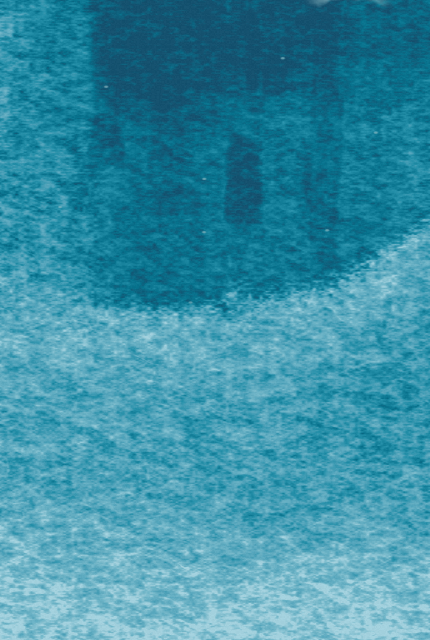
Reproduce this texture procedurally as a WebGL 1 fragment shader.

```glsl
precision highp float;
uniform vec2 u_resolution;

#define GRAIN_SCALE vec2(42.0, 88.0)
#define GRAIN_LIGHT 1.25
#define GRAIN_DARK 0.6
#define FIBRE_SCALE vec2(120.0, 230.0)
#define FIBRE_LIGHT 1.5
#define FIBRE_DARK 0.8
#define EDGE_BASE 0.507
#define EDGE_CURVE 0.36
#define SPECK_CELLS 26.0
#define SPECK_CHANCE 0.04

float hash(vec2 p) {
  return fract(sin(dot(p, vec2(127.1, 311.7))) * 43758.5453);
}

float noise(vec2 p) {
  vec2 i = floor(p), f = fract(p);
  f = f * f * (3.0 - 2.0 * f);
  return mix(mix(hash(i), hash(i + vec2(1.0, 0.0)), f.x),
             mix(hash(i + vec2(0.0, 1.0)), hash(i + 1.0), f.x), f.y);
}

float fbm(vec2 p) {
  float sum = 0.0, amp = 0.5;
  for (int i = 0; i < 4; i++) {
    sum += amp * noise(p);
    p = mat2(1.6, 1.2, -1.2, 1.6) * p + 7.3;
    amp *= 0.5;
  }
  return sum;
}

// Soft elliptical bump
float blob(vec2 p, vec2 centre, vec2 size) {
  vec2 d = (p - centre) / size;
  return exp(-dot(d, d));
}

// Flat-topped, boxy stain with a blurred rim
float stain(vec2 p, vec2 centre, vec2 size) {
  vec2 d = (p - centre) / size;
  d *= d;
  return 1.0 - smoothstep(0.25, 1.2, dot(d, d));
}

// Pigment strength 0..5, from bare paper to the densest wash
vec3 pigment(float t) {
  vec3 c = mix(vec3(0.64, 0.82, 0.87), vec3(0.45, 0.715, 0.785), clamp(t, 0.0, 1.0));
  c = mix(c, vec3(0.32, 0.64, 0.73), clamp(t - 1.0, 0.0, 1.0));
  c = mix(c, vec3(0.14, 0.56, 0.66), clamp(t - 2.0, 0.0, 1.0));
  c = mix(c, vec3(0.03, 0.45, 0.555), clamp(t - 3.0, 0.0, 1.0));
  return mix(c, vec3(0.08, 0.32, 0.435), clamp(t - 4.0, 0.0, 1.0));
}

// Pale lower wash
float lowerWash(vec2 p) {
  float t = mix(0.55, 1.95, smoothstep(0.0, 0.23, p.y));
  t -= 0.4 * smoothstep(0.33, 0.5, p.y);
  t += 0.8 * blob(p, vec2(1.0, 0.37), vec2(0.35, 0.17));
  t += 0.7 * blob(p, vec2(1.03, 0.5), vec2(0.1, 0.08));
  t += 0.3 * blob(p, vec2(0.55, 0.28), vec2(0.3, 0.1));
  t -= 0.4 * blob(p, vec2(0.1, 0.14), vec2(0.2, 0.09));
  t -= 0.4 * blob(p, vec2(0.75, 0.07), vec2(0.2, 0.06));
  t -= 0.3 * blob(p, vec2(0.22, 0.51), vec2(0.12, 0.05));
  t -= 0.7 * blob(p, vec2(0.9, 0.575), vec2(0.1, 0.04));
  return t;
}

// Dense upper wash with drips
float upperWash(vec2 p, vec2 w) {
  float t = mix(3.05, 3.8, smoothstep(0.1, 0.32, w.x));
  t -= 0.7 * blob(p, vec2(0.0, 0.92), vec2(0.045, 0.12));
  t += 0.4 * blob(p, vec2(0.12, 0.95), vec2(0.1, 0.15));
  t -= 0.35 * blob(p, vec2(0.03, 0.62), vec2(0.22, 0.08));
  t -= 0.4 * blob(p, vec2(0.97, 0.72), vec2(0.12, 0.13));
  t += 0.35 * blob(p, vec2(0.37, 0.68), vec2(0.14, 0.2));
  float rim = 0.85 + 0.05 * smoothstep(0.45, 0.9, w.x);
  float band = smoothstep(0.195, 0.225, w.x) * smoothstep(rim - 0.08, rim + 0.05, w.y);
  t += band * mix(1.1, 0.65, smoothstep(0.74, 0.84, w.x));
  t += 0.6 * stain(w, vec2(0.25, 0.775), vec2(0.042, 0.045));
  t += 0.85 * stain(w, vec2(0.57, 0.715), vec2(0.044, 0.078));
  t += 0.45 * stain(w, vec2(0.755, 0.74), vec2(0.042, 0.17));
  return t + 0.25 * stain(w, vec2(0.39, 0.77), vec2(0.045, 0.12));
}

void main() {
  vec2 p = gl_FragCoord.xy / u_resolution;
  vec2 q = gl_FragCoord.xy / u_resolution.y;
  vec2 wobble = vec2(fbm(q * 16.0), fbm(q * 16.0 + 31.0)) - 0.47;
  vec2 w = p + wobble * vec2(0.05, 0.055);

  // Fine tooth, shared by the boundary and the surface
  float fibre = noise(q * FIBRE_SCALE) + 0.8 * noise(q * FIBRE_SCALE * 1.9 + 5.0) - 0.9;

  // Curved boundary between the washes, softer on the left
  float edge = EDGE_BASE + EDGE_CURVE * (p.x - 0.38) * (p.x - 0.38);
  float soft = mix(0.085, 0.022, smoothstep(0.05, 0.45, p.x));
  float cover = smoothstep(-soft, soft, w.y - edge + 0.015 * fibre);
  float tone = mix(lowerWash(p), upperWash(p, w), cover);

  // Rippled paper: crisp dark hollows between thin pale ridges
  vec2 g = (q + wobble * 0.03) * GRAIN_SCALE;
  g.y += 0.3 * g.x;
  float hollow = smoothstep(0.25, 0.75, noise(g)) - 0.5;
  float ridge = smoothstep(0.22, 0.0, abs(noise(g * 0.9 + 19.0) - 0.5)) - 0.45;
  float dense = smoothstep(2.7, 4.3, tone);
  tone += (0.6 * hollow - 0.45 * ridge) * mix(GRAIN_LIGHT, GRAIN_DARK, dense);
  tone += fibre * mix(FIBRE_LIGHT, FIBRE_DARK, dense) + 0.4 * wobble.x;
  vec3 colour = pigment(tone) + 0.025 * (hash(floor(q * 512.0)) - 0.5);

  // Dry strip along the top rim and stray bright flecks
  float strip = smoothstep(0.992, 1.0, w.y) * smoothstep(0.7, 0.76, p.x) * smoothstep(0.92, 0.86, p.x);
  vec2 cell = floor(q * SPECK_CELLS);
  vec2 spot = 0.2 + 0.6 * vec2(hash(cell + 3.0), hash(cell + 8.0));
  float fleck = smoothstep(0.09, 0.02, length((fract(q * SPECK_CELLS) - spot) * vec2(0.7, 1.2)));
  fleck *= step(hash(cell + 51.0), SPECK_CHANCE) * cover;
  colour = mix(colour, vec3(0.6, 0.76, 0.79), max(0.55 * strip, 0.6 * fleck));
  gl_FragColor = vec4(colour, 1.0);
}
```
